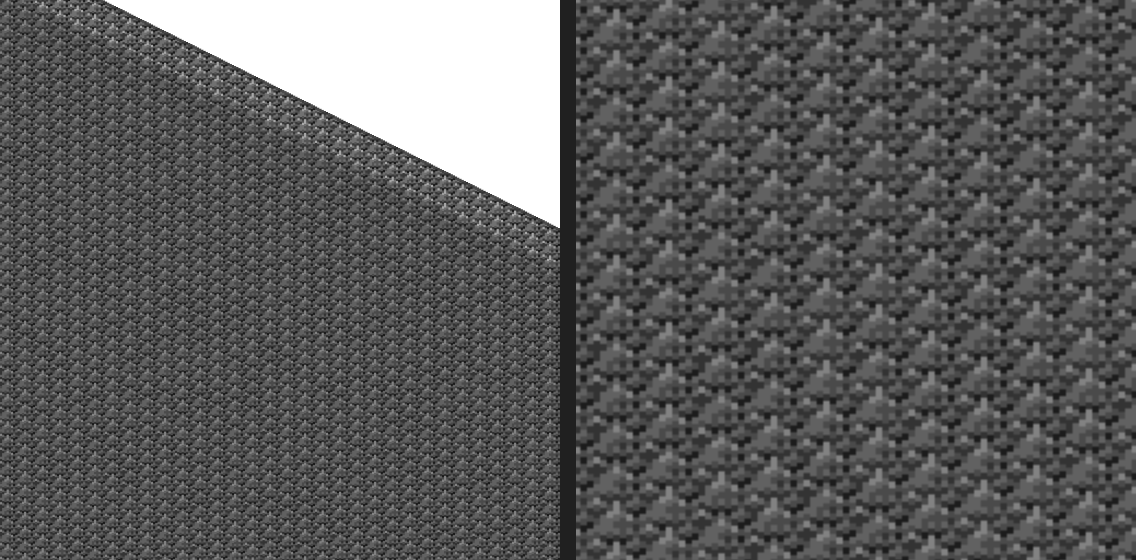
Left, the full canvas; right, a detail of the centre.
A three.js fragment shader for this pattern:

```glsl
// Stepped wall of repeating gray speckled tiles, with a bright upper band under a white sky.
varying vec2 vUv;

const vec2 TILES = vec2(32.0, 41.0);   // repeats across and down
const vec2 GRAINS = vec2(8.0, 6.0);    // speckles per tile
const float SLOPE = 0.5;               // fall of the rows to the right
const float EDGE_HEIGHT = 1.092;       // wall top at the left side
const float BAND_DEPTH = 0.078;        // height of the bright band
const float RIM_DEPTH = 0.006;         // dark line along the wall top
const float EDGE_SOFTNESS = 0.0008;
const float STRIPE_BIAS = 0.07;        // lighter middle, darker side of each column
const float TILE_VARIATION = 0.06;     // change of rank between repeats
const float SCATTER = 0.45;            // irregularity of the speckles
const float SEED = 5.0;

const vec3 SKY = vec3(1.0);
const float BLACK_TONE = 0.11;
const float DARK_TONE = 0.20;
const float MID_TONE = 0.29;
const float LIGHT_TONE = 0.38;
const float PALE_TONE = 0.51;
const float FLECK_TONE = 0.66;

float hash(vec2 p) {
  return fract(sin(dot(p, vec2(127.1, 311.7))) * 43758.5453);
}

// Picks one of five grays by its share of the area.
float grayTone(float rank) {
  float tone = mix(BLACK_TONE, DARK_TONE, step(0.07, rank));
  tone = mix(tone, MID_TONE, step(0.32, rank));
  tone = mix(tone, LIGHT_TONE, step(0.65, rank));
  return mix(tone, PALE_TONE, step(0.89, rank));
}

// Tone of one speckle; an evenly spread rank is scattered by a hash.
float grainTone(vec2 grain) {
  vec2 local = mod(grain, GRAINS);
  vec2 tile = floor(grain / GRAINS);
  float column = (local.x + 0.5) / GRAINS.x;
  float rank = fract(dot(local, vec2(0.7549, 0.5698)) + SCATTER * hash(local + SEED));
  rank -= STRIPE_BIAS * cos(6.2832 * column);
  rank += TILE_VARIATION * (hash(tile) - 0.5);
  float tone = grayTone(rank);

  // Stronger contrast and bright flecks near the wall top
  float depth = (grain.y + 0.5) / (GRAINS.y * TILES.y);
  float inBand = 1.0 - step(BAND_DEPTH - 0.012 * abs(column - 0.5), depth);
  float bandTone = mix(tone * 1.25 - 0.03, FLECK_TONE, step(0.91, rank));
  return mix(tone, bandTone, inBand);
}

// One upright strip of speckles, lowered as a whole by its place; rim and sky included.
float stripTone(float strip, float height) {
  float place = (strip + 0.5) / (TILES.x * GRAINS.x);
  float depth = EDGE_HEIGHT - SLOPE * place - height;
  float y = depth * TILES.y * GRAINS.y - 0.5;
  float row = floor(y);
  float tone = mix(grainTone(vec2(strip, row)), grainTone(vec2(strip, row + 1.0)),
                   smoothstep(0.25, 0.75, y - row));

  float rim = 1.0 - smoothstep(RIM_DEPTH - EDGE_SOFTNESS, RIM_DEPTH + EDGE_SOFTNESS, depth);
  tone = mix(tone, DARK_TONE, 0.6 * rim);
  float wall = smoothstep(-EDGE_SOFTNESS, EDGE_SOFTNESS, depth);
  return mix(SKY.r, tone, wall);
}

void main() {
  // Neighbouring strips join with a narrow soft edge
  float x = vUv.x * TILES.x * GRAINS.x - 0.5;
  float strip = floor(x);
  float tone = mix(stripTone(strip, vUv.y), stripTone(strip + 1.0, vUv.y),
                   smoothstep(0.25, 0.75, x - strip));
  gl_FragColor = vec4(SKY * tone, 1.0);
}
```
